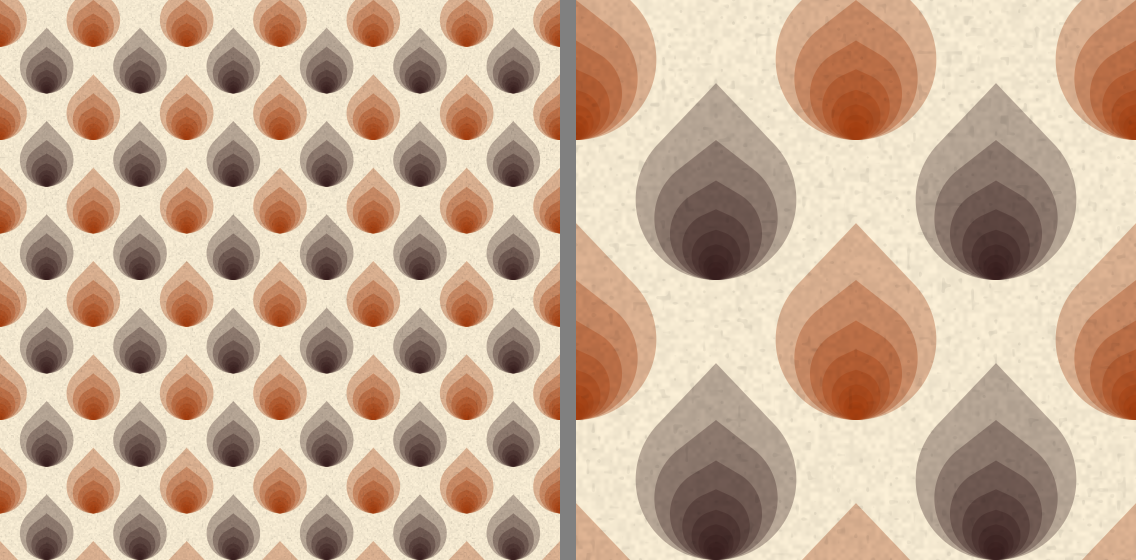
Left, the full canvas; right, a detail of the centre.
This pattern is drawn by a Shadertoy shader. Its source:

```glsl
// Nested teardrops in brown and rust, staggered on grainy cream paper.

#define REPEATS 6.0                    // cells across and down
#define LAYERS 9                       // nested drops per motif
#define DROP_HEIGHT 0.703              // outer drop, in cells
#define LAYER_SHRINK 0.711             // height ratio of successive layers
#define TIP_EXTRA 0.45                 // how far the outer tip leaves its circle
#define TIP_DECAY 0.6                  // inner tips become blunter
#define LAYER_ALPHA 0.33               // opacity of each ink layer
#define GRAIN_CELLS 384.0              // grain cells across the canvas
#define GRAIN_AMOUNT 0.075
#define PAPER vec3(0.955, 0.910, 0.815)
#define BROWN_INK vec3(0.20, 0.10, 0.10)
#define RUST_INK vec3(0.62, 0.22, 0.04)

float hash(vec2 cell) {
    vec3 h = fract(vec3(cell.xyx) * 0.1031);
    h += dot(h, h.yzx + 33.33);
    return fract((h.x + h.y) * h.z);
}

// Value noise that wraps at the canvas edges
float wrappedNoise(vec2 uv, float cells) {
    vec2 p = uv * cells;
    vec2 a = mod(floor(p), cells);
    vec2 b = mod(a + 1.0, cells);
    vec2 f = smoothstep(0.0, 1.0, fract(p));
    return mix(mix(hash(a), hash(vec2(b.x, a.y)), f.x),
               mix(hash(vec2(a.x, b.y)), hash(b), f.x), f.y);
}

// Circle standing on the origin, joined by tangents to a tip above it
float dropDistance(vec2 p, float radius, float tipRatio) {
    vec2 q = vec2(abs(p.x), p.y - radius);
    float s = 1.0 / tipRatio;
    vec2 normal = vec2(sqrt(1.0 - s * s), s);
    float alongTangent = dot(q, vec2(-normal.y, normal.x));
    return (alongTangent > 0.0 ? dot(q, normal) : length(q)) - radius;
}

// Translucent drops stacked on a shared base point
vec3 paintDrops(vec3 base, vec2 p, vec3 ink, float pixel) {
    vec2 q = vec2(fract(p.x) - 0.5, fract(p.y + 0.1) - 0.1);
    float height = DROP_HEIGHT;
    float extra = TIP_EXTRA;
    for (int i = 0; i < LAYERS; i++) {
        float d = dropDistance(q, height / (2.0 + extra), 1.0 + extra);
        float cover = clamp(0.5 - d / pixel, 0.0, 1.0);
        base = mix(base, ink, LAYER_ALPHA * cover);
        height *= LAYER_SHRINK;
        extra *= TIP_DECAY;
    }
    return base;
}

void mainImage(out vec4 fragColor, in vec2 fragCoord) {
    vec2 uv = fragCoord / iResolution.xy;
    vec2 p = uv * REPEATS;
    float pixel = REPEATS / iResolution.y;

    // Two staggered sets of drops
    vec3 color = paintDrops(PAPER, p, BROWN_INK, pixel);
    color = paintDrops(color, p + 0.5, RUST_INK, pixel);

    // Paper grain and sparse dark flecks
    float grain = wrappedNoise(uv, GRAIN_CELLS) - 0.5;
    float fleck = smoothstep(0.78, 0.95, wrappedNoise(uv.yx, GRAIN_CELLS * 0.75));
    color *= 1.0 + GRAIN_AMOUNT * (grain - 0.8 * fleck);

    fragColor = vec4(color, 1.0);
}
```
